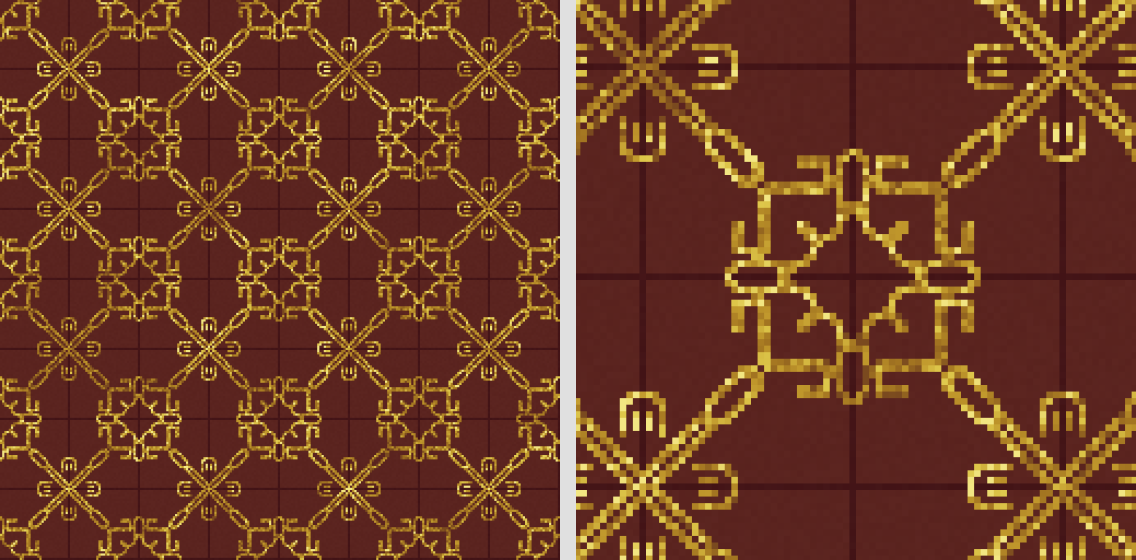
Left, the full canvas; right, a detail of the centre.
This pattern is drawn by a Shadertoy shader. Its source:

```glsl
// Gilded lattice on oxblood tiles: square rosettes alternate with four-petal
// flowers joined by diagonal leaf chains. Strokes are distance functions folded
// into one octant, read on a coarse stitch grid, each stitch tinted by a hash.

const float STITCHES = 256.0;   // stitches across the canvas
const float REPEAT = 64.0;      // stitches per motif, four motifs across
const float TILE = 32.0;        // stitches per dark grid square
const float HALF_LINE = 0.72;   // half the stroke width, in stitches
const float PATCH = 16.0;       // size of the soft sheen patches
const float CLOTH_GRAIN = 0.012;
const vec3 CLOTH = vec3(0.355, 0.140, 0.122);
const vec3 GROOVE = vec3(0.265, 0.080, 0.090);
const vec3 GOLD_SHADOW = vec3(0.48, 0.29, 0.12);
const vec3 GOLD_DEEP = vec3(0.64, 0.46, 0.13);
const vec3 GOLD_MID = vec3(0.75, 0.59, 0.17);
const vec3 GOLD_LIGHT = vec3(0.87, 0.78, 0.29);
const vec3 GOLD_GLINT = vec3(0.95, 0.90, 0.51);

float hash(vec2 cell) {
    uvec2 k = uvec2(cell) * uvec2(1597u, 3643u);
    uint h = (k.x ^ (k.y + 7919u)) * 73721u;
    h = (h ^ (h >> 15)) * 40503u;
    h = (h ^ (h >> 13)) * 60493u;
    return float((h >> 8) & 65535u) / 65535.0;
}

// Value noise whose lattice wraps at the canvas edge
float sheen(vec2 p) {
    vec2 i = floor(p / PATCH), f = fract(p / PATCH);
    float n = STITCHES / PATCH;
    f = f * f * (3.0 - 2.0 * f);
    vec2 j = mod(i + 1.0, n);
    return mix(mix(hash(i), hash(vec2(j.x, i.y)), f.x),
               mix(hash(vec2(i.x, j.y)), hash(j), f.x), f.y);
}

float segment(vec2 p, vec2 a, vec2 b) {
    vec2 d = b - a;
    return length(p - a - d * clamp(dot(p - a, d) / dot(d, d), 0.0, 1.0));
}

// Approximate distance to an ellipse outline
float ellipse(vec2 p, vec2 r) {
    float k = length(p / r);
    return abs(k * (k - 1.0)) / max(length(p / (r * r)), 0.001);
}

// Mirror into the octant where x >= y >= 0
vec2 foldOctant(vec2 p) {
    p = abs(p);
    return p.x < p.y ? p.yx : p;
}

float rosette(vec2 p) {
    float d = segment(p, vec2(13.4, 13.4), vec2(13.4, 4.0));     // corner bracket
    d = min(d, segment(p, vec2(17.5, 4.0), vec2(17.5, 8.3)));    // outer bar
    d = min(d, segment(p, vec2(17.5, 4.0), vec2(13.4, 4.0)));    // bar link
    d = min(d, ellipse(p - vec2(14.6, 0.0), vec2(4.2, 2.4)));    // side loop
    d = min(d, segment(p, vec2(10.3, 1.2), vec2(7.0, 2.6)));     // flared stem
    d = min(d, segment(p, vec2(7.0, 2.6), vec2(5.2, 5.2)));      // inner scallop
    return min(d, segment(p, vec2(5.2), vec2(8.2)));             // inner spike
}

float flower(vec2 p) {
    float arch = abs(length(vec2(max(p.x - 11.0, 0.0), p.y)) - 3.2);
    float d = max(arch, 8.6 - p.x);                              // petal
    d = min(d, segment(p, vec2(9.0, 1.0), vec2(11.0, 1.0)));     // petal veins
    vec2 q = vec2(p.x + p.y, p.x - p.y) * sqrt(0.5);
    d = min(d, ellipse(q - vec2(6.8, 0.0), vec2(6.8, 1.3)));     // slender stalk
    return min(d, ellipse(q - vec2(19.4, 0.0), vec2(5.2, 2.0))); // leaf
}

vec3 gold(float tone) {
    vec3 c = mix(GOLD_SHADOW, GOLD_DEEP, smoothstep(0.10, 0.37, tone));
    c = mix(c, GOLD_MID, smoothstep(0.37, 0.66, tone));
    c = mix(c, GOLD_LIGHT, smoothstep(0.66, 0.87, tone));
    return mix(c, GOLD_GLINT, smoothstep(0.87, 0.99, tone));
}

vec3 stitchColor(vec2 stitch) {
    stitch = mod(stitch, STITCHES);
    vec2 p = stitch + vec2(1.0, 0.0);   // grooves: last column, first row
    float grain = hash(stitch);

    vec2 groove = mod(p, TILE);
    vec3 color = min(groove.x, groove.y) < 0.5 ? GROOVE : CLOTH;
    color += (grain - 0.5) * CLOTH_GRAIN;

    vec2 aroundRosette = mod(p + 0.5 * REPEAT, REPEAT) - 0.5 * REPEAT;
    vec2 aroundFlower = mod(p, REPEAT) - 0.5 * REPEAT;
    float d = min(rosette(foldOctant(aroundRosette)), flower(foldOctant(aroundFlower)));

    float core = 1.0 - d / HALF_LINE;
    float tone = 0.45 * grain + 0.3 * sheen(stitch) + 0.25 * core;
    tone = 0.5 + 1.5 * (tone - 0.48);
    return d < HALF_LINE ? gold(tone) : color;
}

void mainImage(out vec4 fragColor, in vec2 fragCoord) {
    // Box filter over the stitches under this pixel keeps their edges smooth
    vec2 p = fragCoord / iResolution.xy * STITCHES;
    vec2 footprint = STITCHES / iResolution.xy;
    vec2 low = floor(p - 0.499 * footprint), high = floor(p + 0.499 * footprint);
    vec2 share = clamp((p + 0.5 * footprint - high) / footprint, 0.0, 1.0);
    vec3 color = vec3(0.0);
    for (int i = 0; i < 4; i++) {
        vec2 pick = vec2(i & 1, i >> 1);
        vec2 weight = mix(1.0 - share, share, pick);
        color += stitchColor(mix(low, high, pick)) * weight.x * weight.y;
    }
    fragColor = vec4(color, 1.0);
}
```
